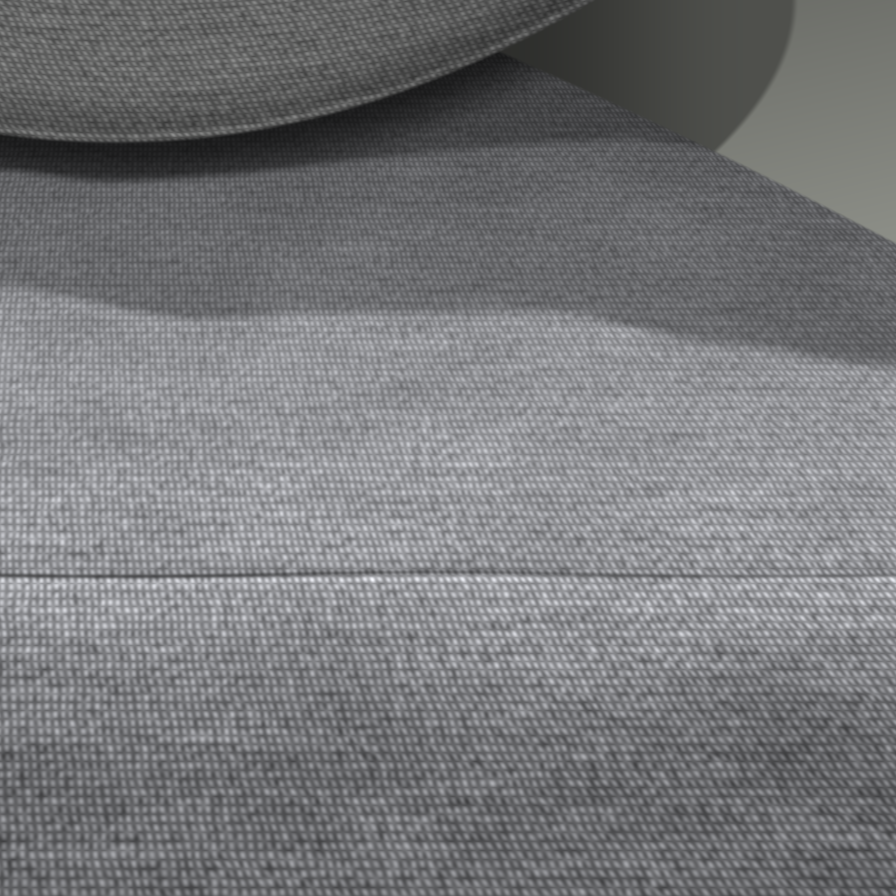
This texture is drawn by a Shadertoy shader. Its source:

```glsl
// Grey woven seat with a front seam, a rounded cushion, layered shadows and a plain wall.
#define HORIZON 1.75         // height where the weave would shrink to nothing
#define WEAVE_SCALE 166.0    // yarns per unit of depth
#define TWILL_SHIFT 0.36     // sideways step from one row to the next
#define WEAVE_CONTRAST 0.40
#define STREAK_CONTRAST 0.17
#define GRAIN_CONTRAST 0.22
#define SEAM_HEIGHT 0.359
#define EDGE_SOFT 0.0025
#define FABRIC_TINT vec3(0.985, 0.992, 1.018)
#define WALL_TINT vec3(0.995, 1.01, 0.96)

const float PI = 3.14159265;

vec2 hashGradient(vec2 p) {
    vec3 q = fract(vec3(p.xyx) * vec3(0.1031, 0.1030, 0.0973));
    q += dot(q, q.yzx + 33.33);
    return fract((q.xx + q.yz) * q.zy) * 2.0 - 1.0;
}

float gradientNoise(vec2 p) {
    vec2 i = floor(p), f = fract(p);
    vec2 w = f * f * f * (f * (f * 6.0 - 15.0) + 10.0);
    vec2 e = vec2(1.0, 0.0);
    float low = mix(dot(hashGradient(i), f), dot(hashGradient(i + e), f - e), w.x);
    float high = mix(dot(hashGradient(i + e.yx), f - e.yx),
                     dot(hashGradient(i + 1.0), f - 1.0), w.x);
    return mix(low, high, w.y);
}

// 1 above the edge, 0 below it
float above(float y, float edge, float soft) {
    return smoothstep(-soft, soft, y - edge);
}

// Outlines, each a height for a given x
float cushionEdge(float x) {
    return 0.841 + 0.558 * (x - 0.13) * (x - 0.13);
}

float seatEdge(float x) {
    float d = x - 0.56;
    return 0.941 - 0.44 * d - 0.1 * d * d;
}

float contactShadowEdge(float x) {
    return 0.809 - 0.012 * smoothstep(0.0, 0.13, x)
         + 0.046 * smoothstep(0.1, 0.70, x) - 0.02 * smoothstep(0.70, 0.88, x);
}

float broadShadowEdge(float x) {
    return 0.682 - 0.039 * smoothstep(-0.03, 0.23, x) + 0.009 * smoothstep(0.23, 0.34, x)
         - 0.036 * smoothstep(0.60, 0.82, x) - 0.026 * smoothstep(0.80, 1.02, x);
}

// Zero-centred twill: slanted stitches in rows, uneven yarns and fine grain
float weave(vec2 p) {
    float row = floor(p.y), t = fract(p.y);
    float wobble = 0.45 * gradientNoise(p * vec2(0.23, 0.31));
    float stitch = 0.5 + 0.5 * cos(2.0 * PI * (p.x + TWILL_SHIFT * (row + t) + wobble));
    float detail = 1.0 - smoothstep(0.45, 1.0, fwidth(p.y));
    float yarn = gradientNoise(vec2(p.x * 0.09, p.y * 0.55));
    float grain = gradientNoise(p * vec2(0.75, 0.95) + 40.0);
    return detail * (WEAVE_CONTRAST * (stitch * sin(PI * t) - 0.32)
         + GRAIN_CONTRAST * 1.6 * grain) + STREAK_CONTRAST * yarn;
}

vec3 wallColor(vec2 uv) {
    float drop = 1.0 - uv.y;
    float lit = smoothstep(-0.005, 0.005, uv.x - 0.887 + 3.1 * drop * drop);
    float bright = 0.43 + 0.42 * drop + 0.10 * (uv.x - 0.9);
    float shade = mix(0.18, 0.31, smoothstep(0.56, 0.84, uv.x));
    return mix(shade, bright, lit) * WALL_TINT;
}

vec3 seatColor(vec2 uv) {
    // Lit cloth, darker toward the front
    float tone = mix(0.435, 0.61, smoothstep(0.12, 0.38, uv.y));
    tone -= 0.035 * smoothstep(0.42, 0.64, uv.y);
    tone -= 0.035 * smoothstep(0.5, 1.0, uv.x) * (1.0 - smoothstep(0.15, 0.32, uv.y));
    tone += 0.07 * gradientNoise(uv * vec2(4.0, 13.0) + 7.0);
    tone += 0.04 * gradientNoise(uv * vec2(9.0, 40.0) + 19.0);

    // Broad shadow, then the dark shadow where the cushion rests
    float dim = 0.425 - 0.045 * smoothstep(0.70, 0.83, uv.y)
              - 0.025 * smoothstep(0.6, 1.0, uv.x)
              + 0.04 * gradientNoise(uv * vec2(6.0, 11.0) + 3.0);
    tone = mix(tone, dim, above(uv.y, broadShadowEdge(uv.x), 0.009));
    float contact = mix(0.11, 0.27, smoothstep(0.0, 0.075, cushionEdge(uv.x) - uv.y));
    tone = mix(tone, contact, above(uv.y, contactShadowEdge(uv.x), 0.007));

    // Seam: a crease with a raised lip below
    float s = uv.y - SEAM_HEIGHT - 0.0025 * sin(uv.x * 9.0 - 2.8);
    float crease = exp(-pow(s / 0.0026, 2.0)) * mix(0.23, 0.13, smoothstep(0.3, 0.9, uv.x));
    float lip = exp(-pow((s + 0.0075) / 0.0035, 2.0)) * mix(0.10, 0.03, smoothstep(0.4, 0.8, uv.x));
    float hollow = 0.05 * exp(-pow((s - 0.008) / 0.010, 2.0));
    tone += lip - crease - hollow;

    // Weave shrinking with distance
    float depth = HORIZON - uv.y;
    vec2 cloth = WEAVE_SCALE * vec2((uv.x - 0.5) / depth, -log(depth));
    float strength = mix(1.12, 0.62, smoothstep(0.1, 0.65, uv.y));
    return tone * (1.0 + strength * weave(cloth)) * FABRIC_TINT;
}

vec3 cushionColor(vec2 uv) {
    float rise = uv.y - cushionEdge(uv.x);
    float tone = mix(0.30, 0.405, smoothstep(0.0, 0.07, rise));
    tone -= 0.06 * smoothstep(0.25, 0.65, uv.x);
    tone += 0.10 * exp(-pow((rise - 0.006) / 0.004, 2.0));
    // Threads follow the curve of the lower edge
    vec2 cloth = vec2(uv.x * 120.0, (uv.y - 0.28 * uv.x * uv.x + 0.08 * uv.x) * 175.0);
    return tone * (1.0 + 0.85 * weave(cloth)) * vec3(0.995, 1.0, 0.995);
}

void mainImage(out vec4 fragColor, in vec2 fragCoord) {
    vec2 uv = fragCoord / iResolution.xy;
    float soft = max(EDGE_SOFT, 1.0 / iResolution.y);
    vec3 color = mix(seatColor(uv), wallColor(uv), above(uv.y, seatEdge(uv.x), soft));
    color = mix(color, cushionColor(uv), above(uv.y, cushionEdge(uv.x), soft));
    fragColor = vec4(clamp(color, 0.0, 1.0), 1.0);
}
```
